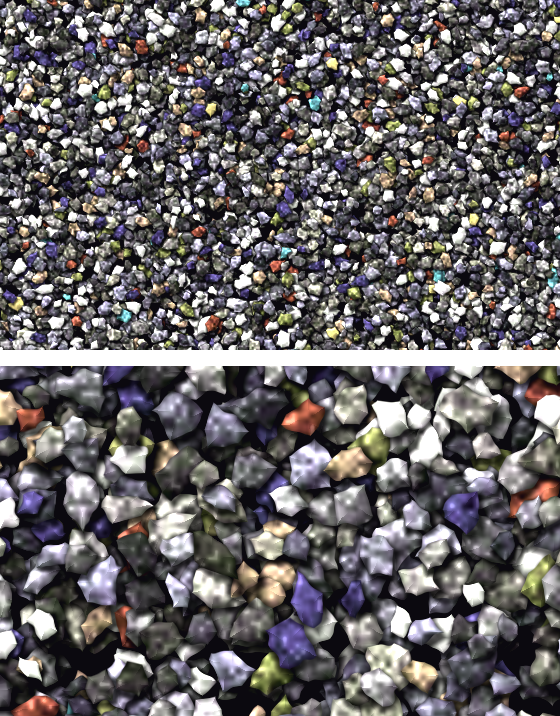
Top, the full canvas; bottom, a detail of the centre.
Give the GLSL for this texture, as a Shadertoy shader.

```glsl
vec4 hash4(vec2 p) {
    vec4 q = fract(p.xyxy * vec4(.1031, .1030, .0973, .1099));
    q += dot(q, q.wzxy + 33.33);
    return fract((q.xxyz + q.yzzw) * q.zywx);
}

float noise(vec2 p) {
    vec2 i = floor(p), f = fract(p);
    f = f * f * (3. - 2. * f);
    return mix(mix(hash4(i).x, hash4(i + vec2(1, 0)).x, f.x),
               mix(hash4(i + vec2(0, 1)).x, hash4(i + 1.).x, f.x), f.y);
}

// Irregular convex stone: xy = normal of the nearest facet, z = signed distance
vec3 stone(vec2 p, vec4 seed) {
    vec3 facet = vec3(0, 0, -9);
    for (int i = 0; i < 6; i++) {
        float k = float(i);
        float wobble = fract(seed.x * 17.3 + k * seed.y * 5.7 + k * .618);
        float angle = 1.0472 * (k + .75 * wobble);
        vec2 normal = vec2(cos(angle), sin(angle));
        float reach = .72 + .3 * fract(seed.z * 13.1 + k * seed.w * 7.9);
        float d = dot(p, normal) - reach;
        if (d > facet.z) facet = vec3(normal, d);
    }
    return facet;
}

vec3 mineralColour(vec4 h) {
    vec3 tint = mix(vec3(.95, .93, 1.1), vec3(1.03, 1.02, .9), h.y);
    vec3 grey = mix(.23, .74, pow(h.x, 1.2)) * tint;
    float kind = h.z;
    if (kind < .13) return vec3(.97, .97, .95) * mix(.9, 1.08, h.x);
    if (kind < .17) return vec3(.66, .57, .47);
    if (kind < .19) return vec3(.56, .31, .25);
    if (kind < .23) return vec3(.48, .50, .31);
    if (kind < .237) return vec3(.94, .88, .56);
    if (kind < .245) return vec3(.42, .69, .71);
    if (kind < .30) return vec3(.29, .26, .44);
    return grey;
}

void mainImage(out vec4 fragColor, in vec2 fragCoord) {
    vec2 uv = fragCoord / iResolution.y;
    float pixel = 1. / iResolution.y;
    vec3 colour = vec3(.07, .06, .09);

    // Ragged outlines
    vec2 ragged = vec2(noise(uv * 95.), noise(uv * 95. + 41.)) - .5;

    // Piles of stones, from the bottom upwards
    for (int layer = 0; layer < 5; layer++) {
        float level = float(layer);
        float cell = .049 - .002 * level;
        vec2 grid = uv / cell + level * vec2(17.37, 31.61) + 20.;
        vec2 home = floor(grid);
        for (int n = 0; n < 9; n++) {
            vec2 id = home + vec2(n % 3, n / 3) - 1.;
            vec4 place = hash4(id + level * 71.);
            vec4 shape = hash4(id + level * 71. + 213.);
            vec4 mineral = hash4(id + level * 71. + 457.);
            vec2 offset = grid - id - .5 - .7 * (place.xy - .5);
            if (place.w > .85 || dot(offset, offset) > 1.3) continue;

            float size = mix(.27, .58, place.z);
            float angle = 6.2832 * shape.x;
            mat2 turn = mat2(cos(angle), sin(angle), -sin(angle), cos(angle));
            float longness = mix(1., 1.3, shape.y);
            vec2 squash = vec2(1. / longness, longness) / size;
            vec2 p = turn * (offset + .13 * ragged) * squash;

            // Contact shadow, falling down and to the right
            vec2 shifted = turn * (offset + vec2(-.05, .08)) * squash;
            float shadow = smoothstep(-.1, .38, stone(shifted, shape).z);
            colour *= mix(.3, 1., shadow);

            vec3 facet = stone(p, shape);
            float edge = pixel / (size * cell);
            float cover = 1. - smoothstep(-edge, .6 * edge, facet.z);
            if (cover <= 0.) continue;

            // Bevelled sides lit from the upper left
            float slope = smoothstep(-.75, -.1, facet.z);
            float light = 1.08 + .42 * slope * dot(facet.xy, turn * vec2(-.45, .89));
            light *= mix(1., .72, smoothstep(-.22, 0., facet.z));

            // Pitted, speckled surface; pale stones are smoother
            vec3 body = mineralColour(mineral);
            vec2 grain = uv + mineral.xy * 3.;
            float speckle = noise(grain * 165.) - .5;
            float patches = noise(grain * 68.) - .5;
            float rough = body.g > .85 ? .3 : 1.;
            body *= light * (1. + rough * (.85 * speckle + .7 * patches));
            body += rough * .13 * smoothstep(.2, .45, speckle);
            body += .05 * (noise(grain * 100. + 9.) - .5) * vec3(.7, -.5, 1.2);
            colour = mix(colour, body, cover);
        }
    }

    // Crisp contrast with a violet cast in the shadows
    colour = (colour - .4) * 1.15 + .41;
    colour = max(colour, vec3(.045, .035, .06));
    fragColor = vec4(min(colour, 1.), 1.);
}
```
